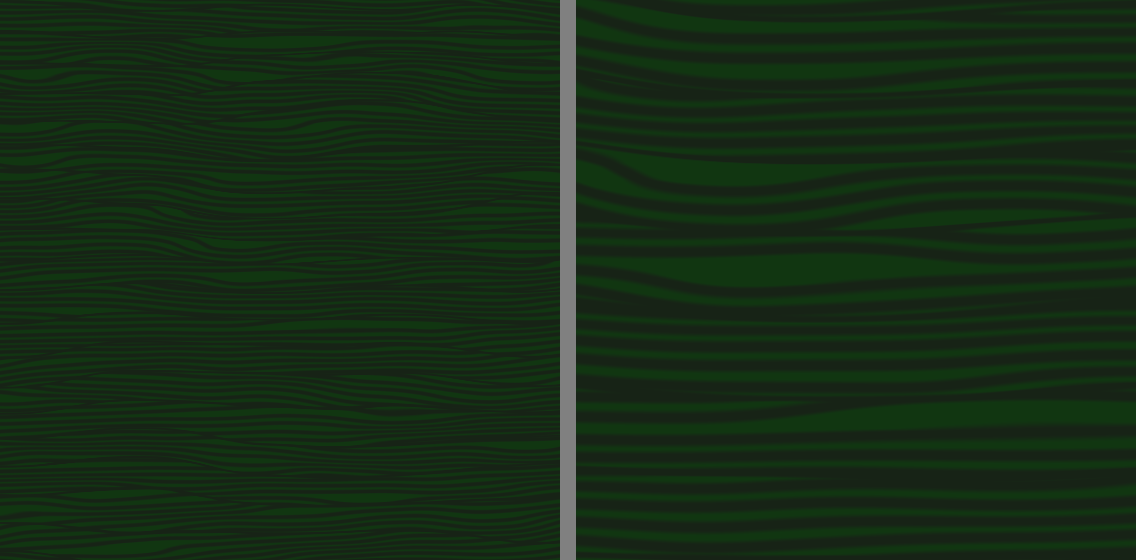
Left, the full canvas; right, a detail of the centre.
Write a WebGL 1 fragment shader that draws this texture.

```glsl
precision highp float;
uniform vec2 u_resolution;

#define LINES 87.0        // grain lines per canvas height
#define BANDS 19.0        // groups of lines that cut each other off
#define GAP 0.0068        // width of the dark gap between lines
#define WAVE 0.024        // height of the broad undulation
#define SWELL 1.6         // how strongly lines bunch and spread
#define TILT 9.0          // slant of each band, in lines per canvas
#define SOFTNESS 0.0036   // width of the blended line edges
#define DARK_WOOD vec3(0.092, 0.137, 0.088)
#define GREEN_GRAIN vec3(0.066, 0.213, 0.068)

float hash(vec2 p) {
  p = fract(p * vec2(0.1031, 0.1137));
  p += dot(p, p.yx + 33.33);
  return fract((p.x + p.y) * p.x * 47.3);
}

float noise(vec2 p) {
  vec2 cell = floor(p);
  vec2 f = fract(p);
  f = f * f * f * (f * (f * 6.0 - 15.0) + 10.0);
  float low = mix(hash(cell), hash(cell + vec2(1.0, 0.0)), f.x);
  float high = mix(hash(cell + vec2(0.0, 1.0)), hash(cell + 1.0), f.x);
  return mix(low, high, f.y);
}

// Height after the broad undulation shared by all bands
float wavyHeight(vec2 p) {
  return p.y + WAVE * (noise(p * vec2(4.5, 6.0) + 20.0) - 0.5);
}

// Band coordinate; its borders run slightly across the lines
float bandCoord(vec2 p) {
  float drift = noise(p * vec2(4.0, 6.0) + 71.0) - 0.5;
  return BANDS * (wavyHeight(p) + 0.045 * drift) + 5.0;
}

// Line count below p, with a slant and swellings private to each band
float grainPhase(vec2 p, float band) {
  float slant = TILT * (hash(vec2(band, 3.0)) - 0.5) * p.x;
  vec2 shift = vec2(band * 7.31 + 11.0, band * 3.17 + 40.0);
  float swell = SWELL * noise(p * vec2(5.8, 30.0) + shift);
  return LINES * wavyHeight(p) + slant + swell + 9.0 * hash(vec2(band, 8.0));
}

void main() {
  vec2 p = gl_FragCoord.xy / u_resolution;
  float blur = max(SOFTNESS, 1.0 / u_resolution.y);

  float coord = bandCoord(p);
  float band = floor(coord);
  float inBand = fract(coord);
  float border = min(inBand, 1.0 - inBand) / BANDS;

  // Lines per unit of height, by finite differences
  float eps = 0.0006;
  float phase = grainPhase(p, band);
  float slope = (grainPhase(p + vec2(0.0, eps), band) - phase) / eps;
  float density = max(abs(slope), 36.0);

  // Gaps keep their width, so sparse lines swell into lenses
  float halfWidth = 0.5 - 0.5 * clamp(GAP * density, 0.24, 0.66);
  halfWidth *= smoothstep(0.0, 0.003, border);

  float toLine = abs(fract(phase) - 0.5);
  float edge = (halfWidth - toLine) / density;
  float grain = smoothstep(-0.5 * blur, 0.5 * blur, edge);
  grain *= smoothstep(0.0004, 0.0004 + 0.7 * blur, border);

  gl_FragColor = vec4(mix(DARK_WOOD, GREEN_GRAIN, grain), 1.0);
}
```
